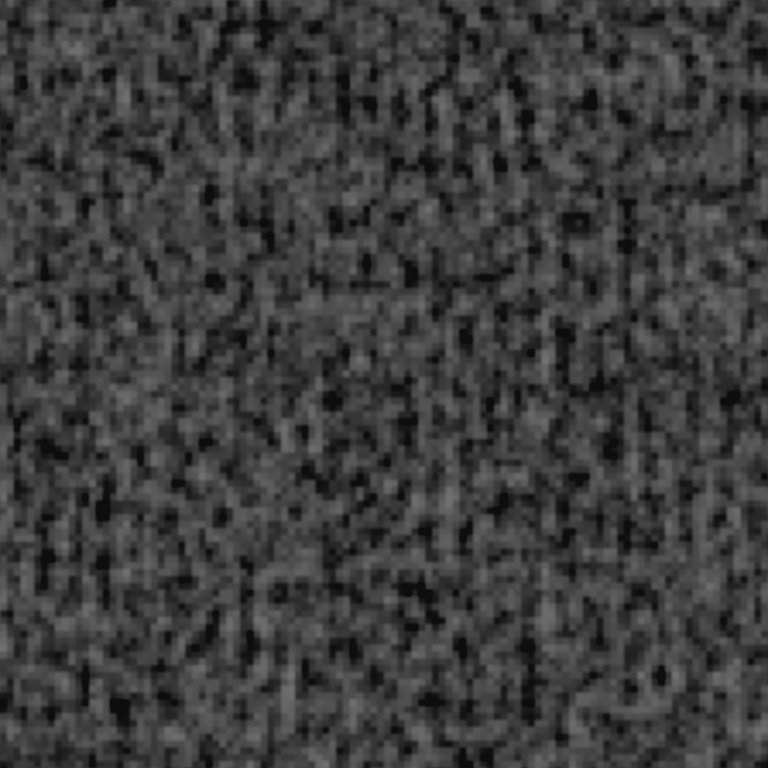
Reproduce this texture procedurally as a Shadertoy shader.

```glsl
// Dark grey coarse knit cloth: soft blocky grain with short upright dark stitches.

#define TEXELS 112.0               // soft blocks across the canvas
#define COLUMNS 24.0               // stitch columns across the canvas
#define STITCH_FREQ vec2(38.0, 27.0)
#define FLECK_FREQ vec2(54.0, 45.0)
#define STITCH_GAIN 0.68
#define FLECK_GAIN 0.52
#define COLUMN_GAIN 0.50
#define GRAIN_GAIN 0.42
#define BROAD_GAIN 0.20
#define MID_GREY 0.245
#define CONTRAST 0.088
#define SHADOW_SKEW 0.008

const float TAU = 6.2831853;

// Integer hash of a lattice point, 0 to 1
float hash(vec2 p) {
    uvec2 q = uvec2(ivec2(p) + 4096);
    uint h = q.x * 1597334677u ^ q.y * 3812015801u;
    h = (h ^ (h >> 15)) * 2246822519u;
    h = (h ^ (h >> 13)) * 3266489917u;
    return float((h ^ (h >> 16)) >> 8) / 16777216.0;
}

float cornerSlope(vec2 corner, vec2 offset) {
    float angle = TAU * hash(corner);
    return dot(vec2(cos(angle), sin(angle)), offset);
}

// Gradient noise scaled to roughly unit deviation
float noise(vec2 p) {
    vec2 i = floor(p), f = p - i;
    vec2 u = f * f * f * (f * (f * 6.0 - 15.0) + 10.0);
    vec2 e = vec2(1.0, 0.0);
    float low = mix(cornerSlope(i, f), cornerSlope(i + e.xy, f - e.xy), u.x);
    float high = mix(cornerSlope(i + e.yx, f - e.yx), cornerSlope(i + e.xx, f - e.xx), u.x);
    return 4.6 * mix(low, high, u.y);
}

// Cloth height at one texel, roughly normal around zero
float cloth(vec2 texel) {
    vec2 p = (texel + 0.5) / TEXELS;
    float stitches = noise(p * STITCH_FREQ + 7.3);
    vec2 tilted = mat2(0.96, 0.28, -0.28, 0.96) * p;
    float flecks = noise(tilted * FLECK_FREQ + 131.7);
    float broad = noise(p * 7.0 + 61.1);

    // Wavering columns that fade in and out along their length
    float waver = 0.12 * noise(p * vec2(5.0, 4.0) + 23.9);
    float strength = clamp(0.8 + 0.4 * noise(p * vec2(9.0, 6.0) + 83.4), 0.0, 1.6);
    float columns = strength * cos(TAU * (COLUMNS * p.x + waver));

    float grain = 3.46 * (hash(texel + 509.0) - 0.5);
    return STITCH_GAIN * stitches + FLECK_GAIN * flecks + COLUMN_GAIN * columns
         + GRAIN_GAIN * grain + BROAD_GAIN * broad;
}

void mainImage(out vec4 fragColor, in vec2 fragCoord) {
    vec2 uv = fragCoord / iResolution.y;

    // Blend neighbouring texels with softened edges
    vec2 grid = uv * TEXELS - 0.5;
    vec2 texel = floor(grid);
    vec2 blend = smoothstep(0.1, 0.9, grid - texel);
    float low = mix(cloth(texel), cloth(texel + vec2(1.0, 0.0)), blend.x);
    float high = mix(cloth(texel + vec2(0.0, 1.0)), cloth(texel + 1.0), blend.x);
    float height = mix(low, high, blend.y);

    // Tone curve with deeper shadows than highlights
    float grey = MID_GREY + CONTRAST * height - SHADOW_SKEW * height * height;
    fragColor = vec4(vec3(clamp(grey, 0.05, 0.44)), 1.0);
}
```
